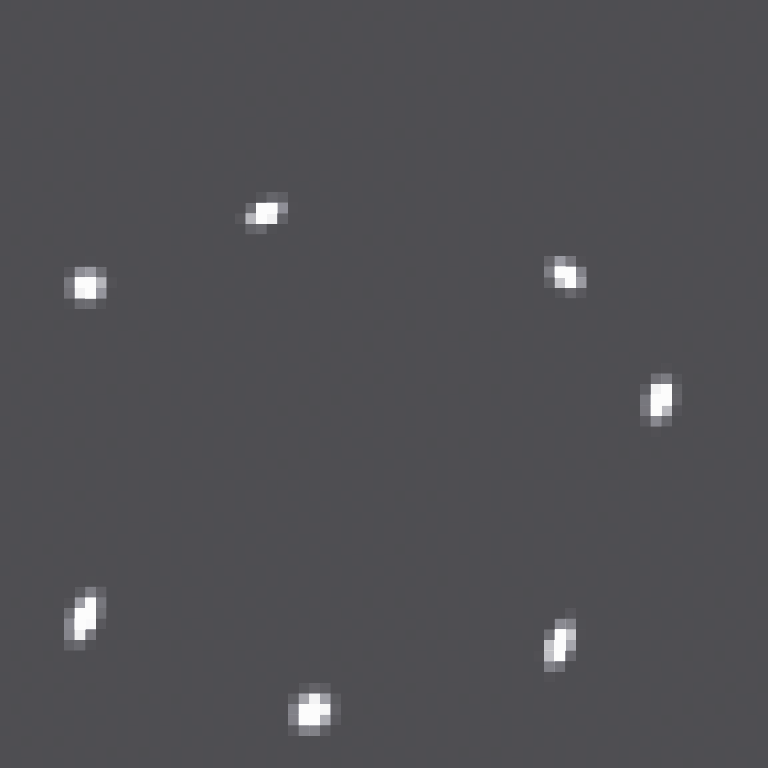
Write a Shadertoy shader that draws this background.

```glsl
// Seven blocky white sparks scattered over a flat slate grey field.
// Each spark is a tilted Gaussian sampled at the centres of a coarse grid,
// with layered sines giving its cells a slightly uneven brightness.

#define GRID 72.0          // cells across the canvas
#define GAIN 1.6           // spark brightness before clipping
#define CUTOFF 0.05        // faintest light that still shows
#define UNEVENNESS 0.10    // variation between spark cells
#define GRAIN 0.0015       // variation of the field
#define FIELD vec3(0.308, 0.306, 0.321)
#define HAZE vec3(0.59, 0.59, 0.62)
#define CORE vec3(0.99)

const int SPARKS = 7;

// Centre in cells, then tilt in radians
const vec3 PLACE[SPARKS] = vec3[SPARKS](
    vec3(24.9, 52.0, 0.45), vec3(8.2, 45.2, 0.30), vec3(53.1, 46.2, -0.60),
    vec3(61.9, 34.5, 1.35), vec3(7.9, 14.1, 1.20), vec3(52.5, 11.6, 1.20),
    vec3(29.3, 5.3, 0.80));

// Radius along and across the tilt, in cells
const vec2 RADII[SPARKS] = vec2[SPARKS](
    vec2(1.55, 0.90), vec2(1.35, 1.25), vec2(1.40, 1.05),
    vec2(1.70, 1.05), vec2(2.00, 1.05), vec2(1.85, 0.95),
    vec2(1.60, 1.40));

// Steps between cell centres, with a ramp one pixel wide at each border
vec2 snapToCells(vec2 cell, vec2 pixel) {
    vec2 border = floor(cell + 0.5);
    return border + clamp((cell - border) / pixel, -0.5, 0.5);
}

float layeredSines(vec2 p) {
    return 0.6 * sin(p.x * 2.1 + 1.7 * sin(p.y * 1.3))
         + 0.4 * sin(p.y * 3.7 - p.x * 1.9);
}

float sparkLight(vec2 p, vec3 place, vec2 radii) {
    float c = cos(place.z), s = sin(place.z);
    vec2 offset = p - place.xy;
    vec2 q = vec2(c * offset.x + s * offset.y,
                  c * offset.y - s * offset.x) / radii;
    return GAIN * exp(-dot(q, q));
}

void mainImage(out vec4 fragColor, in vec2 fragCoord) {
    vec2 pixel = GRID / iResolution.xy;
    vec2 p = snapToCells(fragCoord * pixel, pixel);
    float noise = layeredSines(p);

    // Gather the light of every spark
    float light = 0.0;
    for (int i = 0; i < SPARKS; i++) {
        light += sparkLight(p, PLACE[i], RADII[i]);
    }
    light *= 1.0 + UNEVENNESS * noise;
    light = clamp((light - CUTOFF) / (1.0 - CUTOFF), 0.0, 1.0);

    // Field to cool haze to white core
    vec3 color = FIELD + GRAIN * noise;
    color = mix(color, HAZE, min(light * 2.2, 1.0));
    color = mix(color, CORE, smoothstep(0.4, 0.95, light));
    fragColor = vec4(color, 1.0);
}
```
